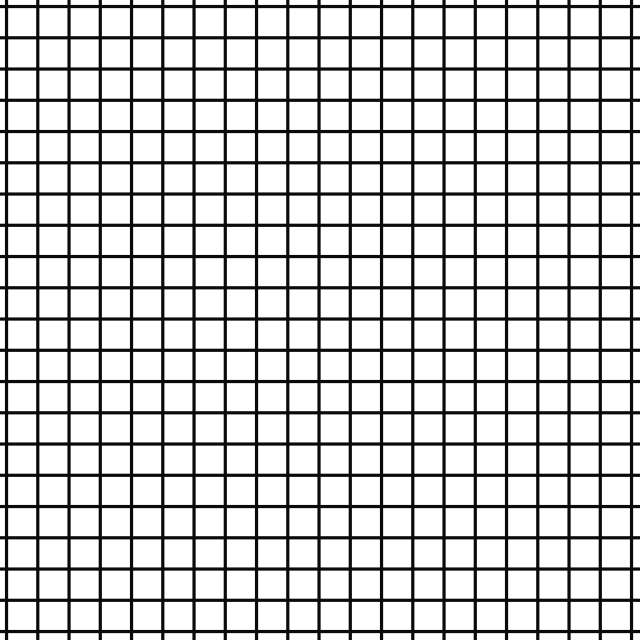
A WebGL 2 fragment shader for this pattern:

```glsl
#version 300 es
precision highp float;
// Draws a regular square grid of thin near-black lines on white.

uniform vec2 u_resolution;
out vec4 fragColor;

const vec3 PAPER = vec3(1.0);
const vec3 INK = vec3(0.04);

const float REPEATS = 20.48;                     // cells across the canvas
const vec2 FIRST_LINE = vec2(0.2092, 0.2708);    // first line centers, in cells
const float LINE_WIDTH = 0.1024;                 // in cells

// Distance from each coordinate to its nearest line center, in cells.
vec2 gridDistance(vec2 cell, vec2 offset) {
    return abs(fract(cell - offset + 0.5) - 0.5);
}

// Box-filtered coverage of a line, smoothed over one pixel.
vec2 lineCoverage(vec2 dist, float width, float pixel) {
    return clamp((0.5 * width - dist) / pixel + 0.5, 0.0, 1.0);
}

void main() {
    float cellsPerPixel = REPEATS / min(u_resolution.x, u_resolution.y);
    vec2 cell = gl_FragCoord.xy * cellsPerPixel;

    // Vertical lines in x, horizontal lines in y
    vec2 dist = gridDistance(cell, FIRST_LINE);
    vec2 cover = lineCoverage(dist, LINE_WIDTH, cellsPerPixel);

    // Union of both directions
    float ink = 1.0 - (1.0 - cover.x) * (1.0 - cover.y);
    fragColor = vec4(mix(PAPER, INK, ink), 1.0);
}
```
